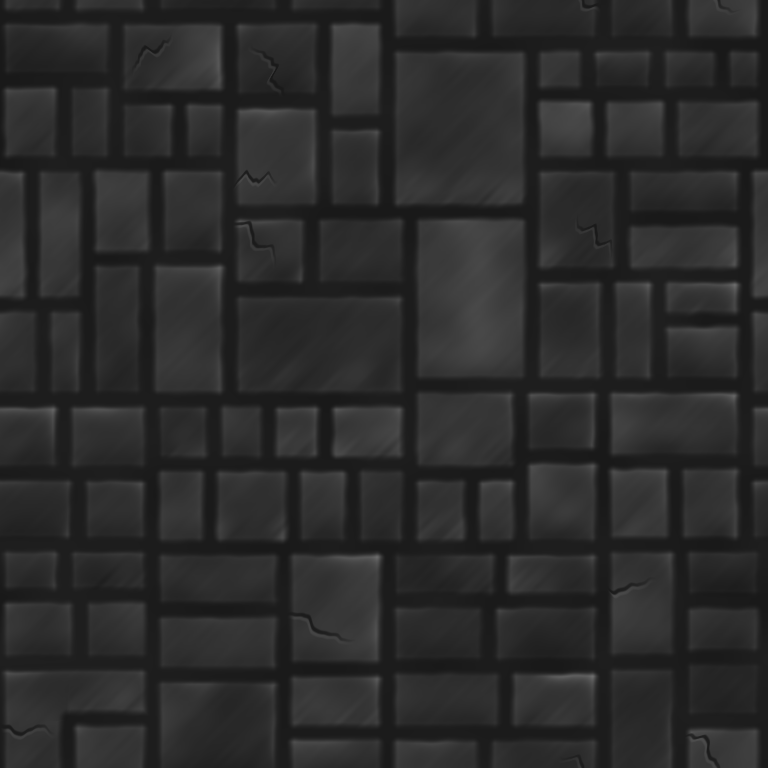
Give the GLSL for this texture, as a Shadertoy shader.

```glsl
const float CELLS = 4.0;          // even, so the layout wraps
const float JITTER = 0.27;        // shift of the main joints, in cells
const float MIN_SPLIT = 0.135;    // shortest side that may be cut
const float MAX_SIDE = 0.25;      // longer stones are always cut
const float SPLIT_CHANCE = 0.62;
const float NOTCH_CHANCE = 0.4;
const float CRACK_CHANCE = 0.55;
const float CORNER = 0.014;
const float JOINT_TONE = 0.108;
const float FACE_TONE = 0.132;
const float FACE_RANGE = 0.06;
const float CLOUD_TONE = 0.075;
const float BRUSH_TONE = 0.028;
const float TOP_LIGHT = 0.17;
const float RIGHT_LIGHT = 0.12;

struct Stone {
    vec2 lo, hi;      // bounds
    vec2 nLo, nHi;    // corner notch
    vec2 corner;      // which corner is notched
    bool notched;
    vec3 id;
};

float hash(vec3 p) {
    p = fract(p * 0.1031);
    p += dot(p, p.zyx + 31.32);
    return fract((p.x + p.y) * p.z);
}

float pick(vec3 id, float k) { return hash(vec3(id.xy, id.z * 16.0 + k)); }

// Value noise that wraps after a whole number of steps
float noise(vec2 p, vec2 period, float seed) {
    vec2 i = floor(p), f = p - i;
    f = f * f * (3.0 - 2.0 * f);
    vec2 a = mod(i, period), b = mod(i + 1.0, period);
    return mix(mix(hash(vec3(a, seed)), hash(vec3(b.x, a.y, seed)), f.x),
               mix(hash(vec3(a.x, b.y, seed)), hash(vec3(b, seed)), f.x), f.y);
}

float shift(vec2 v) { return (hash(vec3(mod(v, CELLS), 7.0)) * 2.0 - 1.0) * JITTER; }

// Pinwheel cell: joints run vertically through even vertices, horizontally through odd ones
void cellBounds(vec2 c, out vec2 lo, out vec2 hi) {
    float odd = mod(c.x + c.y, 2.0), even = 1.0 - odd;
    lo = c + vec2(shift(c + vec2(0, odd)), shift(c + vec2(even, 0)));
    hi = c + 1.0 + vec2(shift(c + vec2(1, even)), shift(c + vec2(odd, 1)));
    lo /= CELLS;
    hi /= CELLS;
}

Stone findStone(vec2 p) {
    Stone s;
    vec2 base = floor(p * CELLS), lo, hi;
    for (int k = 0; k < 9; k++) {
        vec2 c = base + vec2(k % 3 - 1, k / 3 - 1);
        cellBounds(c, lo, hi);
        if (all(greaterThanEqual(p, lo)) && all(lessThan(p, hi))) {
            s.lo = lo; s.hi = hi; s.id = vec3(mod(c, CELLS), 1.0);
        }
    }
    // Random cuts
    for (int k = 0; k < 3; k++) {
        vec2 size = s.hi - s.lo;
        bool canX = size.x > MIN_SPLIT, canY = size.y > MIN_SPLIT;
        bool forced = max(size.x, size.y) > MAX_SIDE;
        if (!(canX || canY) || (!forced && pick(s.id, 1.0) > SPLIT_CHANCE)) break;
        bool cutX = canX && (!canY || pick(s.id, 2.0) < 0.9 * size.x / (size.x + size.y));
        int axis = cutX ? 0 : 1;
        float cut = mix(s.lo[axis], s.hi[axis], mix(0.4, 0.6, pick(s.id, 3.0)));
        bool upper = p[axis] >= cut;
        if (upper) s.lo[axis] = cut; else s.hi[axis] = cut;
        s.id.z = s.id.z * 2.0 + (upper ? 1.0 : 0.0);
    }
    // A small stone set into a corner of a larger one
    vec2 size = s.hi - s.lo;
    s.notched = min(size.x, size.y) > 0.125 && pick(s.id, 4.0) < NOTCH_CHANCE;
    s.corner = step(0.5, vec2(pick(s.id, 5.0), pick(s.id, 6.0)));
    vec2 nSize = size * mix(vec2(0.42), vec2(0.56), pick(s.id, 7.0));
    s.nLo = mix(s.lo, s.hi - nSize, s.corner);
    s.nHi = s.nLo + nSize;
    if (s.notched && all(greaterThanEqual(p, s.nLo)) && all(lessThan(p, s.nHi))) {
        s.lo = s.nLo; s.hi = s.nHi; s.notched = false; s.id.z += 20.0;
    }
    return s;
}

// Lit rim: quick rise at the edge, soft fall inward
float rim(float d, float start, float fall) {
    return smoothstep(start - 0.007, start, d) * exp(-max(d - start, 0.0) / fall);
}

// x: dark line, y: lit lip below it
vec2 crack(vec2 p, Stone s) {
    vec2 size = s.hi - s.lo;
    if (min(size.x, size.y) < 0.1 || pick(s.id, 8.0) > CRACK_CHANCE) return vec2(0);
    float angle = mix(-0.9, 0.9, pick(s.id, 9.0)), len = mix(0.07, 0.13, pick(s.id, 10.0));
    vec2 dir = vec2(cos(angle), sin(angle));
    vec2 q = p - mix(s.lo, s.hi, vec2(pick(s.id, 11.0), 0.3 + 0.4 * pick(s.id, 12.0)));
    float u = dot(q, dir) / len + 0.5, v = dot(q, vec2(-dir.y, dir.x));
    v += 0.024 * (noise(vec2(u * 5.0 + 20.0, s.id.z), vec2(64), 3.0) - 0.5);
    v += 0.008 * (noise(vec2(u * 15.0 + 20.0, s.id.z), vec2(64), 4.0) - 0.5);
    float taper = clamp(4.0 * u * (1.0 - u), 0.0, 1.0), w = 0.0022 * taper;
    vec2 off = abs(vec2(v, v + 0.0045));
    return taper * (1.0 - smoothstep(vec2(w * 0.4), vec2(w + 0.0022), off));
}

void mainImage(out vec4 fragColor, in vec2 fragCoord) {
    vec2 p = fragCoord / iResolution.xy;
    Stone s = findStone(p);
    float seed = pick(s.id, 13.0) * 50.0;

    // Distances to the sides, a: left and bottom, b: right and top
    vec2 a = p - s.lo, b = s.hi - p, m = CORNER - min(a, b);
    float d = CORNER - length(max(m, 0.0)) - min(max(m.x, m.y), 0.0);
    if (s.notched) {
        vec2 g = max(s.nLo - p, p - s.nHi);
        vec2 over = (1.0 - smoothstep(-0.004, 0.008, g)).yx;
        b = mix(b, g, over * s.corner);
        a = mix(a, g, over * (1.0 - s.corner));
        d = min(d, length(max(g, 0.0)));
    }
    float wobble = noise(p * 48.0, vec2(48), 1.0) - 0.5;
    d += 0.003 * wobble;

    // Painted face: clouds and diagonal brush strokes
    vec2 slant = vec2(p.x - p.y, p.x + p.y);
    float cloud = noise(p * 9.0 + seed, vec2(9), 11.0) * 0.65 + noise(p * 22.0 + seed, vec2(22), 12.0) * 0.35;
    float brush = noise(slant * vec2(40, 7) + seed, vec2(40, 7), 13.0) * 0.6
                + noise(slant * vec2(110, 16), vec2(110, 16), 14.0) * 0.4 - 0.5;
    float tone = FACE_TONE + FACE_RANGE * pick(s.id, 14.0) + CLOUD_TONE * cloud * cloud * 1.6 + BRUSH_TONE * brush;
    tone *= mix(0.76, 1.0, smoothstep(0.0, 0.05, a.y)) * mix(0.85, 1.0, smoothstep(0.0, 0.03, d));
    float glow = step(0.72, pick(s.id, 15.0)) * smoothstep(0.07, 0.25, a.y + 0.25 - 0.18 * step(0.5, 0.0));
    glow *= (1.0 - smoothstep(0.01, 0.06, a.y)) * (0.5 + brush) * cloud;
    tone += 0.16 * glow;

    // Worn edges
    float streak = noise(p * vec2(18, 18) + seed, vec2(18), 15.0);
    float wear = mix(0.25, 1.0, pick(s.id, 16.0)) * (0.25 + 1.1 * streak * streak);
    tone += TOP_LIGHT * wear * rim(b.y + 0.002 * wobble, 0.013, 0.008);
    tone += RIGHT_LIGHT * wear * rim(b.x + 0.002 * wobble, 0.015, 0.006);
    tone += 0.035 * rim(a.x, 0.014, 0.007) + 0.02 * rim(a.y, 0.014, 0.006);

    vec2 c = crack(p, s);
    tone = mix(tone + 0.055 * c.y, 0.09, 0.85 * c.x);

    float joint = JOINT_TONE + 0.025 * (noise(p * 14.0, vec2(14), 16.0) - 0.5);
    fragColor = vec4(vec3(mix(joint, tone, smoothstep(0.003, 0.014, d))), 1.0);
}
```
